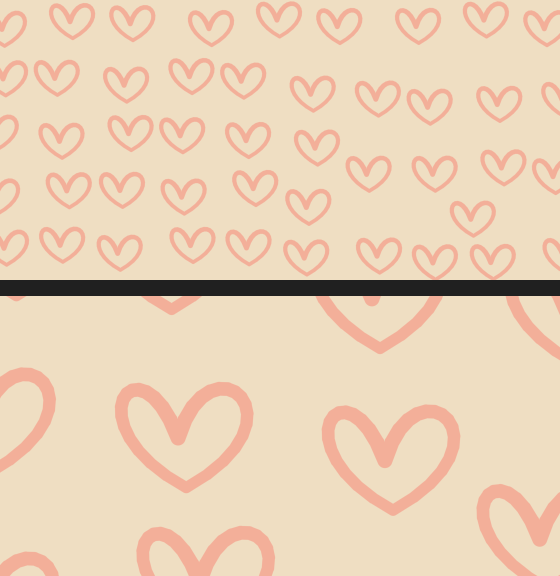
Top: the whole. Bottom: its middle third, enlarged.
Give the GLSL for this pattern, as a WebGL 2 fragment shader.

```glsl
#version 300 es
precision highp float;

#define HEART_SIZE 0.081
#define STROKE_TOP 0.112
#define STROKE_TIP 0.082
#define ROWS 5
#define COLUMNS 10
#define PITCH vec2(0.222, 0.2)
#define JITTER vec2(0.022, 0.017)
#define DROP 0.13
#define CURVE_STEPS 16
#define CREAM vec3(0.937, 0.871, 0.761)
#define CORAL vec3(0.953, 0.686, 0.600)

uniform vec2 u_resolution;
out vec4 fragColor;

float segmentDistance(vec2 p, vec2 a, vec2 b) {
    vec2 pa = p - a, ba = b - a;
    return length(pa - ba * clamp(dot(pa, ba) / dot(ba, ba), 0.0, 1.0));
}

vec2 cubic(vec2 a, vec2 b, vec2 c, vec2 d, float t) {
    float s = 1.0 - t;
    return s * s * s * a + 3.0 * s * t * (s * b + t * c) + t * t * t * d;
}

// One tapered stroke from the notch, around a lobe, to the tip
float lobeStroke(vec2 p, vec2 rise, vec2 side) {
    vec2 notch = vec2(-0.07, 0.0), tip = vec2(0.05, -0.73);
    vec2 previous = notch;
    float d = 1e3;
    for (int i = 1; i <= CURVE_STEPS; i++) {
        float t = float(i) / float(CURVE_STEPS);
        vec2 next = cubic(notch, rise, side, tip, t);
        float halfWidth = mix(STROKE_TOP, STROKE_TIP, t);
        d = min(d, segmentDistance(p, previous, next) - halfWidth);
        previous = next;
    }
    return d;
}

float heartDistance(vec2 p) {
    float left = lobeStroke(p, vec2(-0.65, 1.56), vec2(-1.68, 0.20));
    float right = lobeStroke(p, vec2(0.39, 1.55), vec2(1.90, 0.29));
    return min(left, right);
}

// Wavy rows, counted from the top, that sink toward the right
vec2 heartCentre(float row, float column) {
    float pitch = row < 0.5 ? PITCH.x * 1.11 : PITCH.x;
    vec2 wave = vec2(sin(2.1 * column + 1.7 * row + 0.6),
                     sin(2.3 * column + 2.0 * row + 1.5));
    vec2 centre = vec2(column * pitch, 0.088 + row * PITCH.y);
    centre.y += DROP * sin(0.7 * row) * smoothstep(0.9, 1.35, centre.x);
    centre += JITTER * wave;
    return vec2(centre.x, 1.0 - centre.y);
}

void main() {
    vec2 uv = gl_FragCoord.xy / u_resolution.y;
    float d = 1e3;

    for (int row = 0; row < ROWS; row++) {
        for (int column = 0; column < COLUMNS; column++) {
            // The fourth row thins out to a single heart on the right
            bool sparse = row == 3 && column > 5;
            if (sparse && column != 7) continue;
            vec2 centre = heartCentre(float(row), float(column));
            if (sparse) centre.x += 0.5 * PITCH.x;
            vec2 p = (uv - centre) / HEART_SIZE;
            if (dot(p, p) < 2.25) d = min(d, heartDistance(p));
        }
    }

    // Smooth edge about one pixel wide
    float edge = 0.7 / u_resolution.y;
    float ink = 1.0 - smoothstep(-edge, edge, d * HEART_SIZE);
    fragColor = vec4(mix(CREAM, CORAL, ink), 1.0);
}
```
